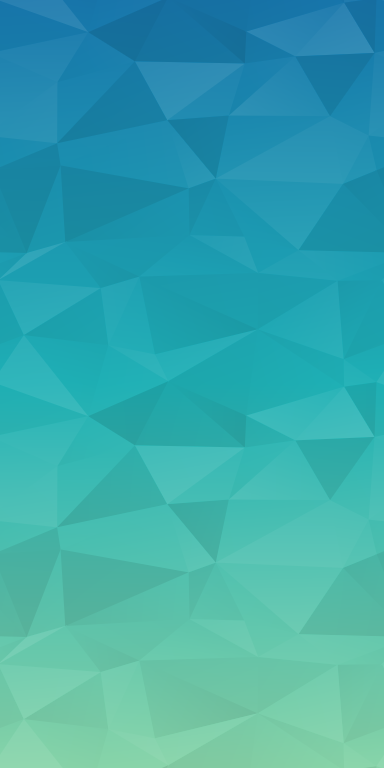
This background is drawn by a Shadertoy shader. Its source:

```glsl
#define GRID vec2(5.0, 7.0)
#define GRID_OFFSET vec2(0.12, 0.25)
#define JITTER 0.76
#define TONE_LATTICE 7.0
#define TONE_CONTRAST 0.16
#define FACET_SLOPE 2.5
#define TOP_BLUE vec3(0.09, 0.46, 0.67)
#define MID_TEAL vec3(0.12, 0.69, 0.71)
#define LOW_GREEN vec3(0.53, 0.83, 0.66)

vec2 hash2(vec2 p) {
    vec3 q = fract(p.xyx * vec3(0.1031, 0.1030, 0.0973));
    q += dot(q, q.yzx + 33.33);
    return fract((q.xx + q.yz) * q.zy);
}

// Gradient noise that repeats with the unit tile
float cornerRamp(vec2 cell, vec2 corner, vec2 f) {
    vec2 gradient = hash2(mod(cell + corner, TONE_LATTICE) + 61.0) * 2.0 - 1.0;
    return dot(gradient, f - corner);
}

float gradientNoise(vec2 p) {
    p *= TONE_LATTICE;
    vec2 cell = floor(p), f = fract(p);
    vec2 u = f * f * f * (f * (f * 6.0 - 15.0) + 10.0);
    float low = mix(cornerRamp(cell, vec2(0, 0), f), cornerRamp(cell, vec2(1, 0), f), u.x);
    float high = mix(cornerRamp(cell, vec2(0, 1), f), cornerRamp(cell, vec2(1, 1), f), u.x);
    return mix(low, high, u.y);
}

// Jittered lattice point, wrapped so the mesh tiles
vec2 meshPoint(vec2 id) {
    vec2 jitter = (hash2(mod(id, GRID) + 7.0) - 0.5) * JITTER;
    return (id + GRID_OFFSET + jitter) / GRID;
}

float cross2(vec2 a, vec2 b) {
    return a.x * b.y - a.y * b.x;
}

float edgeDistance(vec2 p, vec2 a, vec2 b) {
    return cross2(b - a, p - a) / length(b - a);
}

// Returns the weighted tone and the coverage of one facet
vec2 facet(vec2 p, vec2 a, vec2 b, vec2 c, vec2 seed, float pixel) {
    float side = sign(cross2(b - a, c - a));
    float inside = min(min(side * edgeDistance(p, a, b), side * edgeDistance(p, b, c)),
                       side * edgeDistance(p, c, a));
    float coverage = clamp(0.5 + inside / pixel, 0.0, 1.0);
    vec2 centre = (a + b + c) / 3.0;
    vec2 random = hash2(seed) - 0.5;
    float tone = gradientNoise(centre) + 0.7 * random.x;
    tone += FACET_SLOPE * dot(p - centre, random.yx);
    return vec2(tone, 1.0) * coverage;
}

// Each lattice quad is split along its shorter diagonal
float meshTone(vec2 p, float pixel) {
    vec2 home = floor(p * GRID - GRID_OFFSET);
    vec2 total = vec2(0.0);
    for (int y = -1; y <= 1; y++) {
        for (int x = -1; x <= 1; x++) {
            vec2 id = home + vec2(x, y);
            vec2 a = meshPoint(id);
            vec2 b = meshPoint(id + vec2(1, 0));
            vec2 c = meshPoint(id + vec2(1, 1));
            vec2 d = meshPoint(id + vec2(0, 1));
            vec2 seed = mod(id, GRID) + 23.0;
            if (distance(a, c) < distance(b, d)) {
                total += facet(p, a, b, c, seed, pixel);
                total += facet(p, a, c, d, seed + 17.0, pixel);
            } else {
                total += facet(p, a, b, d, seed, pixel);
                total += facet(p, b, c, d, seed + 17.0, pixel);
            }
        }
    }
    return total.x / max(total.y, 0.001);
}

void mainImage(out vec4 fragColor, in vec2 fragCoord) {
    vec2 uv = fragCoord / iResolution.xy;

    // Vertical blend from green through teal to blue
    vec3 color = mix(LOW_GREEN, MID_TEAL, smoothstep(-0.5, 0.5, uv.y) * 2.0 - 1.0);
    color = mix(LOW_GREEN, MID_TEAL, clamp(uv.y * 2.0, 0.0, 1.0));
    color = mix(color, TOP_BLUE, clamp(uv.y * 2.0 - 1.0, 0.0, 1.0));

    // Facet mesh, one tile wide and two tiles high
    vec2 p = vec2(uv.x, 2.0 - 2.0 * uv.y);
    float tone = meshTone(p, 1.0 / iResolution.x) * TONE_CONTRAST;
    color = mix(color, vec3(step(0.0, tone)), min(abs(tone), 0.14));

    fragColor = vec4(color, 1.0);
}
```
